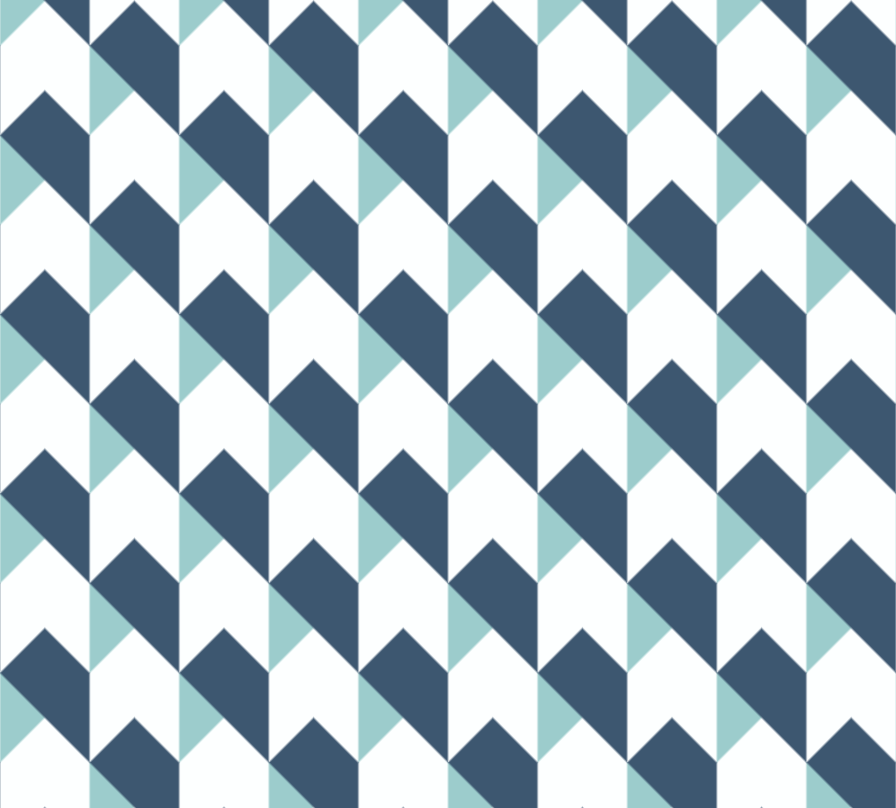
This pattern is drawn by a WebGL 1 fragment shader. Its source:

```glsl
precision highp float;
// Staggered columns of slanted dark blocks with teal side facets on white.

uniform vec2 u_resolution;

const float COLUMNS = 10.0;      // columns across the canvas width
const float PERIOD = 2.0;        // vertical repeat, in column widths
const float TOP_OFFSET = 0.01;   // first apex below the top edge
const float SOFTNESS = 0.017;    // half width of the edge blend, in columns
const vec3 WHITE = vec3(0.992, 1.0, 1.0);
const vec3 TEAL = vec3(0.61, 0.80, 0.80);
const vec3 NAVY = vec3(0.24, 0.34, 0.44);
const float DIAGONAL = 0.70710678;

// Signed distance to the block: peaked top, slanted base, vertical sides.
// The origin is the top of the left side line, y points down.
float blockDistance(vec2 p) {
  float sides = abs(p.x - 0.5) - 0.5;
  float peak = (abs(p.x - 0.5) - p.y) * DIAGONAL;
  float base = (p.y - p.x - 0.5) * DIAGONAL;
  return max(sides, max(peak, base));
}

// Signed distance to the facet, which continues underneath the block.
float facetDistance(vec2 p) {
  float sides = abs(p.x - 0.25) - 0.25;
  float base = (p.x + p.y - 1.5) * DIAGONAL;
  return max(sides, max(0.5 - p.y, base));
}

void main() {
  // Square units of one column width, measured down from the top left.
  float unit = COLUMNS / u_resolution.x;
  vec2 p = vec2(gl_FragCoord.x, u_resolution.y - gl_FragCoord.y) * unit;
  float soft = max(SOFTNESS, 0.75 * unit);

  // Neighbouring columns are included so that side edges blend smoothly.
  float block = 1e3;
  float facet = 1e3;
  for (int i = -1; i <= 1; i++) {
    float column = floor(p.x) + float(i);
    float apex = TOP_OFFSET + 1.0 - mod(column, 2.0);
    float y = mod(p.y - apex + 0.25, PERIOD) - 0.25;
    vec2 local = vec2(p.x - column, y);
    block = min(block, blockDistance(local));
    facet = min(facet, facetDistance(local));
  }

  // Layer the facets and then the blocks over the ground.
  vec3 color = mix(TEAL, WHITE, smoothstep(-soft, soft, facet));
  color = mix(NAVY, color, smoothstep(-soft, soft, block));
  gl_FragColor = vec4(color, 1.0);
}
```
